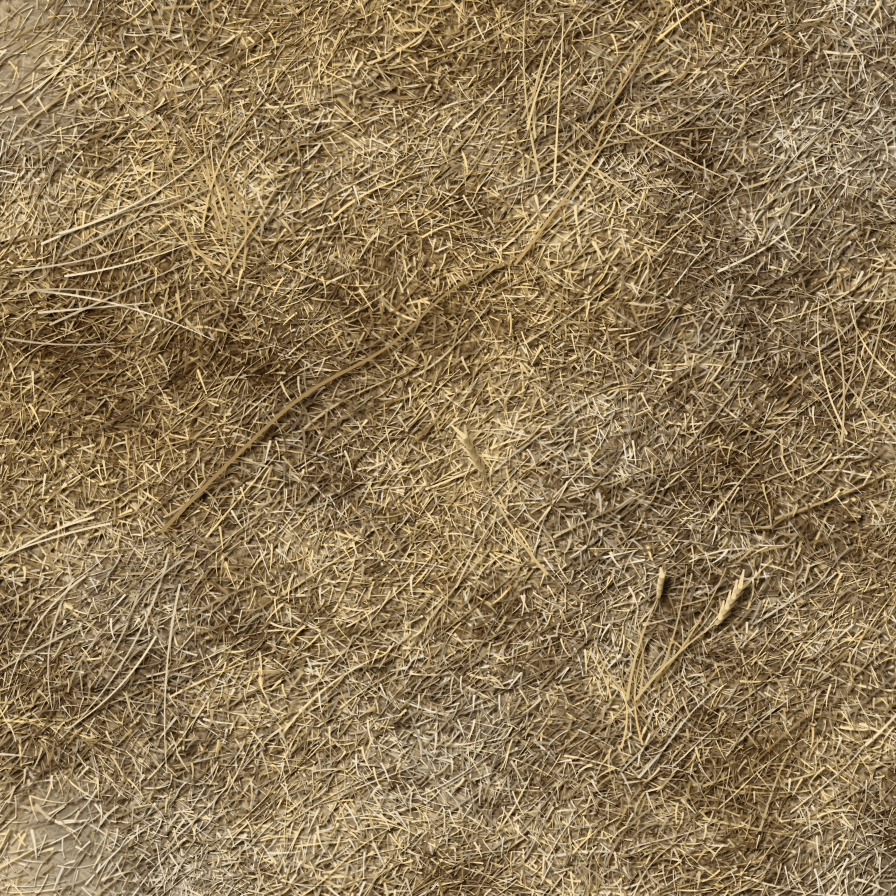
Give the GLSL for this texture, as a Shadertoy shader.

```glsl
// Sunlit dry grass: matted straw litter, long stems, tufts and seed heads.

const vec3 DARK_STRAW = vec3(0.22, 0.13, 0.03);
const vec3 PALE_STRAW = vec3(0.95, 0.90, 0.79);
const vec3 GREY_CAST = vec3(0.99, 1.00, 1.03);
const vec3 GOLD_CAST = vec3(1.06, 0.98, 0.77);
const vec3 SAND = vec3(0.82, 0.74, 0.60);
const vec3 SHADOW_LOSS = vec3(0.33, 0.37, 0.45);
const vec2 SHADOW_DIR = vec2(1.5, -1.8);
const int LAYERS = 16;

float hash1(vec2 v) {
    vec3 q = fract(v.xyx * 0.1031);
    q += dot(q, q.yzx + 33.33);
    return fract((q.x + q.y) * q.z);
}

vec4 hash4(vec3 v) {
    vec4 q = fract(v.xyzx * vec4(0.1031, 0.1030, 0.0973, 0.1099));
    q += dot(q, q.wzxy + 33.33);
    return fract((q.xxyz + q.yzzw) * q.zywx);
}

float noise(vec2 p) {
    vec2 i = floor(p), f = fract(p);
    f = f * f * (3.0 - 2.0 * f);
    float bottom = mix(hash1(i), hash1(i + vec2(1, 0)), f.x);
    float top = mix(hash1(i + vec2(0, 1)), hash1(i + 1.0), f.x);
    return mix(bottom, top, f.y);
}

vec2 polar(float angle) { return vec2(cos(angle), sin(angle)); }

vec3 strawColor(float tone, float warmth) {
    return mix(DARK_STRAW, PALE_STRAW, clamp(tone, 0.0, 1.0)) * mix(GREY_CAST, GOLD_CAST, warmth);
}

// One bent, tapering straw; q is relative to its root, d points to its tip
vec3 drawStraw(vec3 col, vec2 q, vec2 d, float bend, float width, vec2 shadowDir, vec3 tint) {
    float h = clamp(dot(q, d) / dot(d, d), 0.0, 1.0);
    q -= d * h + vec2(-d.y, d.x) * bend * 4.0 * h * (1.0 - h);
    float shadow = 1.0 - smoothstep(0.0, 3.0 * width, length(q - shadowDir * width));
    float edge = (width * (1.0 - 0.6 * h) - length(q)) * iResolution.y / 1.2;
    return mix(col * (1.0 - SHADOW_LOSS * shadow), tint, clamp(0.5 + edge, 0.0, 1.0));
}

// Straws in shifted rows of long cells, the whole layer turned by heading
vec3 litter(vec3 col, vec2 p, vec2 cell, float heading, float tone, float warmth, float seed) {
    vec2 axis = polar(heading);
    mat2 turn = mat2(axis.x, -axis.y, axis.y, axis.x);
    vec2 u = turn * p + 20.0 + seed * 0.37;
    vec2 shadowDir = turn * SHADOW_DIR;
    float homeRow = floor(u.y / cell.y);
    for (int k = -1; k <= 1; k++) {
        float row = homeRow + float(k);
        float shift = hash1(vec2(row, seed));
        float column = floor(u.x / cell.x + shift);
        vec4 r = hash4(vec3(column, row, seed));
        vec4 s = fract(r * 37.0 + r.wxyz * 11.0);
        vec2 center = vec2(column + 0.5 - shift, row + r.x) * cell;
        vec2 reach = cell * vec2(0.16 + 0.28 * r.y, (r.z - 0.5) * 1.6);
        vec3 tint = strawColor(tone + (r.w - 0.5) * 0.80, clamp(warmth + s.x - 0.5, 0.0, 1.0));
        col = drawStraw(col, u - center + reach, 2.0 * reach, (s.y - 0.5) * 0.14,
                        0.0007 + 0.0009 * s.z * s.z, shadowDir, tint);
    }
    return col;
}

// Blades fanning out of one root
vec3 tuft(vec3 col, vec2 p, vec2 root, int blades, float size, float heading,
          float spread, float tone, float warmth) {
    if (length(p - root) > size * 1.5) return col;
    for (int i = 0; i < blades; i++) {
        vec4 r = hash4(vec3(float(i) + 3.0, root * 90.0));
        vec4 s = fract(r * 37.0 + r.wxyz * 11.0);
        vec2 start = root + (s.xy - 0.5) * size * 0.6;
        vec2 blade = polar(heading + (r.x - 0.5) * spread) * size * (0.35 + 0.65 * r.y);
        col = drawStraw(col, p - start, blade, (r.z - 0.5) * 0.2, 0.0014, SHADOW_DIR,
                        strawColor(tone + (r.w - 0.5) * 0.4, warmth));
    }
    return col;
}

// Stalk from root to tip, topped by an ear of alternating barbs
vec3 seedStalk(vec3 col, vec2 p, vec2 root, vec2 tip, float heading, float size) {
    col = drawStraw(col, p - root, tip - root, 0.04, 0.0018, SHADOW_DIR, strawColor(0.82, 0.9));
    if (length(p - tip) > size * 1.6) return col;
    for (int i = 0; i < 8; i++) {
        float side = mod(float(i), 2.0) * 2.0 - 1.0;
        vec2 start = tip + polar(heading) * size * float(i) / 8.0;
        col = drawStraw(col, p - start, polar(heading + side * 0.35) * size * 0.34, 0.0,
                        0.0028, SHADOW_DIR, strawColor(0.88 + 0.08 * side, 0.7));
    }
    return col;
}

void mainImage(out vec4 fragColor, in vec2 fragCoord) {
    vec2 p = fragCoord / iResolution.y;

    // Broad shade, colour cast and crumbly ground
    float hollow = noise(p * 13.0 + 5.0) - 0.5;
    float shade = (noise(p * 5.0 + 2.0) - 0.5) * 0.30 + hollow * 0.30 + (noise(p * 31.0) - 0.5) * 0.24;
    float goldSide = 1.0 - smoothstep(0.1, 0.7, length(p - vec2(0.3, 0.8)));
    float warmth = clamp(0.36 + 0.4 * goldSide + (noise(p * 6.0 + 30.0) - 0.5) * 0.6, 0.0, 1.0);
    vec3 col = strawColor(0.22 + 0.5 * noise(p * 190.0) + shade, warmth);

    // Bare sand in the left corners
    float corner = min(length(p - vec2(0.0, 0.95)), length(p - vec2(0.03, 0.03)));
    float bare = 1.0 - smoothstep(0.04, 0.13, corner + hollow * 0.1);

    // Matted litter, every third layer long and lying across
    vec2 wavy = p + 0.006 * sin(p.yx * 23.0 + 3.0 * sin(p * 9.0));
    for (int i = 0; i < LAYERS; i++) {
        float n = float(i);
        bool isLong = i % 3 == 2;
        vec2 cell = isLong ? vec2(0.17, 0.024) : vec2(0.034 + 0.012 * sin(n * 4.0), 0.011);
        float heading = isLong ? 0.25 + 0.6 * sin(n * 5.0) : n * 2.4;
        float tone = 0.54 + 0.013 * n + shade + bare * 0.12 + (isLong ? 0.06 : 0.0);
        col = litter(col, wavy, cell, heading, tone, warmth, n * 7.0 + 1.0);
        if (i == 11) col = mix(col, SAND * (0.9 + 0.4 * hollow), bare * 0.75);
    }

    // Diagonal woody stem with its forks
    vec3 bark = strawColor(0.55, 1.0);
    col = drawStraw(col, wavy - vec2(0.18, 0.41), vec2(0.42, 0.32), 0.03, 0.0024, SHADOW_DIR, bark);
    col = drawStraw(col, wavy - vec2(0.58, 0.71), vec2(0.15, 0.28), -0.05, 0.0018, SHADOW_DIR, bark * 1.2);
    col = tuft(col, p, vec2(0.14, 0.36), 10, 0.25, 4.1, 1.2, 0.88, 0.3);

    // Golden and pale tufts
    col = tuft(col, p, vec2(0.24, 0.74), 20, 0.17, 1.8, 1.6, 0.74, 1.0);
    col = tuft(col, p, vec2(0.64, 0.82), 12, 0.20, 0.6, 2.4, 0.80, 0.8);
    col = tuft(col, p, vec2(0.06, 0.68), 10, 0.20, 0.1, 0.9, 0.90, 0.2);
    col = tuft(col, p, vec2(0.98, 0.54), 10, 0.18, 1.9, 1.3, 0.82, 0.7);
    col = tuft(col, p, vec2(0.71, 0.20), 8, 0.15, 1.3, 1.6, 0.70, 1.0);

    // Stalks carrying seed heads
    col = seedStalk(col, p, vec2(0.61, 0.36), vec2(0.54, 0.47), 2.05, 0.055);
    col = seedStalk(col, p, vec2(0.70, 0.22), vec2(0.735, 0.335), 1.4, 0.026);
    col = seedStalk(col, p, vec2(0.71, 0.22), vec2(0.80, 0.305), 1.0, 0.055);

    fragColor = vec4(clamp(col, 0.0, 1.0), 1.0);
}
```
